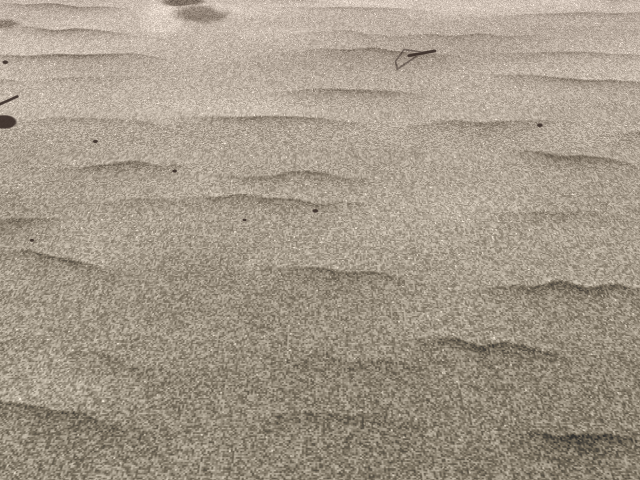
Reproduce this texture procedurally as a WebGL 2 fragment shader.

```glsl
#version 300 es
precision highp float;
// Wind-rippled grey-beige sand in low light, with fine grains, a hollow and bits of debris.

uniform vec2 u_resolution;
out vec4 fragColor;

const float NEAR_LIGHT = 0.545;     // brightness at the bottom edge
const float FAR_LIGHT = 0.775;      // brightness at the top edge
const vec3 SAND_TINT = vec3(0.0, -0.037, -0.103);
const vec3 FAR_TINT = vec3(0.006, -0.012, 0.006);
const vec3 DEBRIS_COLOR = vec3(0.22, 0.17, 0.15);
const float RIPPLE_HORIZON = 1.2;   // height at which ripple rows converge
const float RIPPLE_ROWS = 5.6;      // row density
const float RIPPLE_CELL = 0.44;     // horizontal spacing of crests
const float RIPPLE_SHADE = 0.36;
const float RIM_LIGHT = 0.045;
const float GRAIN_HORIZON = 1.9;
const float GRAIN_DENSITY = 540.0;
const float GRAIN_CONTRAST = 0.335;
const float GLINT_SHARE = 0.010;
const int PEBBLES = 7;

float hash(vec2 p) {
    vec3 q = fract(vec3(p.xyx) * 0.1031);
    q += dot(q, q.yzx + 33.33);
    return fract((q.x + q.y) * q.z);
}

float noise(vec2 p) {
    vec2 cell = floor(p), f = fract(p);
    f = f * f * (3.0 - 2.0 * f);
    return mix(mix(hash(cell), hash(cell + vec2(1, 0)), f.x),
               mix(hash(cell + vec2(0, 1)), hash(cell + vec2(1, 1)), f.x), f.y);
}

float blob(vec2 p, vec2 center, vec2 radius, float softness) {
    return 1.0 - smoothstep(1.0 - softness, 1.0 + softness, length((p - center) / radius));
}

float stroke(vec2 p, vec2 a, vec2 b, float width, float pixel) {
    vec2 pa = p - a, ba = b - a;
    float d = length(pa - ba * clamp(dot(pa, ba) / dot(ba, ba), 0.0, 1.0));
    return 1.0 - smoothstep(width - 0.5 * pixel, width + pixel, d);
}

// One tapered, arched crest: x is the shade fading downwards, y the lit rim above.
vec2 crestRelief(vec2 p, vec2 cell) {
    float depth = exp(-(cell.y + 0.2 + 0.6 * hash(cell + 17.0)) / RIPPLE_ROWS);
    float centerX = (cell.x + 0.5 + 0.7 * (hash(cell + 31.0) - 0.5)) * RIPPLE_CELL;
    float t = (p.x - centerX) / mix(0.15, 0.28, hash(cell + 47.0));
    if (abs(t) > 1.0) return vec2(0.0);
    float crest = RIPPLE_HORIZON - depth;
    crest -= (0.016 * t * t + 0.045 * t * (hash(cell + 59.0) - 0.25)) * (0.3 + depth);
    crest += (noise(vec2(p.x * 18.0, cell.y * 7.3)) - 0.5) * 0.020 * (0.2 + depth);
    float below = crest - p.y;
    float edge = 0.0015 + 0.0035 * depth;
    float core = exp(-max(below, 0.0) / (0.004 + 0.009 * depth));
    float halo = exp(-max(below, 0.0) / (0.014 + 0.036 * depth));
    float taper = (1.0 - t * t) * mix(1.0 - t * t, 1.0, 0.4);
    float strength = mix(0.3, 1.0, hash(cell + 73.0)) * taper;
    float shade = smoothstep(-edge, edge, below) * (0.68 * core + 0.32 * halo);
    float rim = smoothstep(edge, -edge, below) * exp(min(below, 0.0) / (0.012 + 0.02 * depth));
    return vec2(shade, rim) * strength;
}

vec2 rippleRelief(vec2 p, float row) {
    vec2 home = floor(vec2(p.x / RIPPLE_CELL, row));
    vec2 relief = vec2(0.0);
    for (int j = -1; j <= 1; j++)
        for (int i = -1; i <= 1; i++)
            relief = max(relief, crestRelief(p, home + vec2(i, j)));
    return relief;
}

void main() {
    float pixel = 1.0 / u_resolution.y;
    vec2 p = gl_FragCoord.xy * pixel;
    float row = -log(RIPPLE_HORIZON - p.y) * RIPPLE_ROWS;

    // Broad light, gentle swells and ripple relief
    float light = mix(NEAR_LIGHT, FAR_LIGHT, p.y);
    light += 0.10 * (noise(vec2(p.x * 2.3 + 4.0, row * 0.8 + 8.0)) - 0.5);
    light += 0.05 * (noise(vec2(p.x * 5.0, row * 1.9 + 20.0)) - 0.5);
    vec2 relief = rippleRelief(p, row);
    light += RIM_LIGHT * relief.y - RIPPLE_SHADE * relief.x;

    // Trodden hollow: a lit slope beside two shadows
    vec2 bent = p + 0.012 * (vec2(noise(p * 35.0), noise(p * 35.0 + 9.0)) - 0.5);
    light += 0.07 * blob(bent, vec2(0.335, 0.958), vec2(0.045, 0.032), 0.4);
    light -= 0.32 * blob(bent, vec2(0.380, 0.993), vec2(0.038, 0.008), 0.3);
    light -= 0.25 * blob(bent, vec2(0.415, 0.970), vec2(0.055, 0.014), 0.4);
    light -= 0.22 * blob(bent, vec2(0.005, 0.950), vec2(0.035, 0.010), 0.4);

    // Grains shrink and soften with distance
    float reach = GRAIN_HORIZON - p.y;
    vec2 g = vec2((p.x - 0.667) / reach, -log(reach)) * GRAIN_DENSITY + 500.0;
    float grain = noise(g * vec2(0.85, 1.05)) - 0.5 + 0.3 * (noise(g * 0.42 + 70.0) - 0.5);
    light += GRAIN_CONTRAST * mix(1.15, 0.55, p.y) * grain;
    float glint = step(1.0 - GLINT_SHARE, hash(floor(g * 0.7) + 11.0));
    light += 0.17 * glint * blob(fract(g * 0.7), vec2(0.5), vec2(0.5), 0.5);

    light = clamp(light, 0.2, 0.97);
    vec3 color = light + SAND_TINT * smoothstep(0.1, 0.5, light) + FAR_TINT * p.y * p.y;

    // Scattered pebbles
    float debris = 0.0;
    for (int i = 0; i < PEBBLES; i++) {
        vec2 id = vec2(i, 5);
        vec2 center = vec2(1.333 * hash(id), 0.45 + 0.5 * hash(id + 13.0));
        float size = mix(0.0025, 0.0045, hash(id + 29.0));
        debris = max(debris, blob(p, center, size * vec2(1.4, 0.9), 0.4));
    }
    debris = max(debris, blob(p, vec2(0.008, 0.746), vec2(0.026, 0.014), 0.15));

    // Curled dry stem and a short twig
    debris = max(debris, 0.6 * stroke(p, vec2(0.828, 0.856), vec2(0.824, 0.872), 0.0013, pixel));
    debris = max(debris, 0.6 * stroke(p, vec2(0.824, 0.872), vec2(0.842, 0.897), 0.0013, pixel));
    debris = max(debris, 0.6 * stroke(p, vec2(0.842, 0.897), vec2(0.880, 0.891), 0.0013, pixel));
    debris = max(debris, 0.6 * stroke(p, vec2(0.828, 0.856), vec2(0.872, 0.886), 0.0013, pixel));
    debris = max(debris, stroke(p, vec2(0.852, 0.884), vec2(0.906, 0.894), 0.0025, pixel));
    debris = max(debris, stroke(p, vec2(0.0, 0.783), vec2(0.036, 0.799), 0.0022, pixel));

    fragColor = vec4(mix(color, DEBRIS_COLOR, 0.9 * debris), 1.0);
}
```
